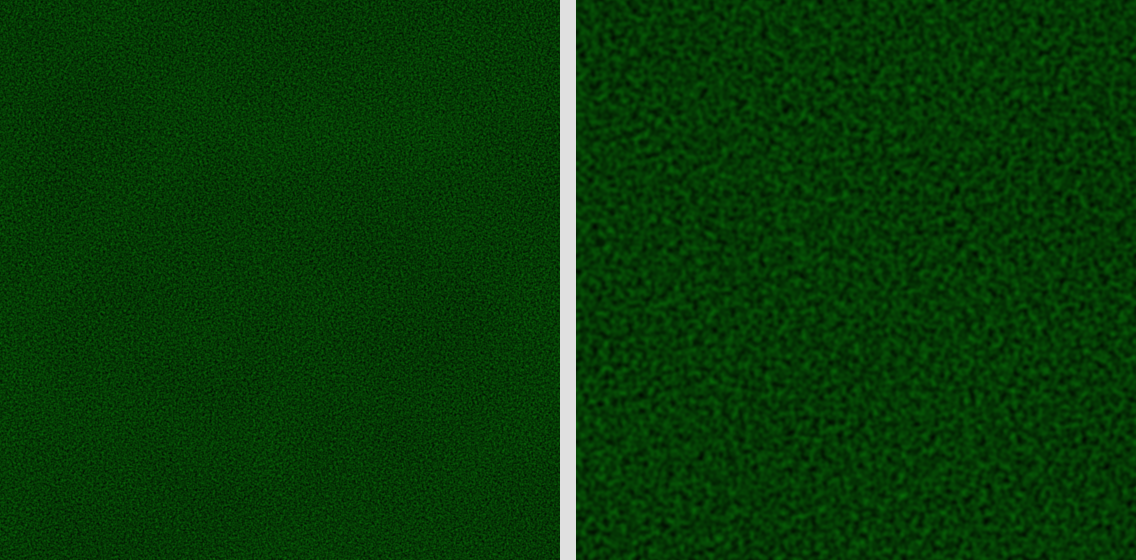
Left, the full canvas; right, a detail of the centre.
Reproduce this texture procedurally as a WebGL 1 fragment shader.

```glsl
precision highp float;

uniform vec2 u_resolution;

// Unit gradient with a random direction for each lattice cell
vec2 randomGradient(vec2 cell) {
    vec3 p = fract(cell.xyx * vec3(0.1031, 0.1030, 0.0973));
    p += dot(p, p.yzx + 33.33);
    float angle = 6.28318 * fract((p.x + p.y) * p.z);
    return vec2(cos(angle), sin(angle));
}

float gradientNoise(vec2 p) {
    vec2 cell = floor(p);
    vec2 f = p - cell;
    vec2 blend = f * f * f * (f * (f * 6.0 - 15.0) + 10.0);
    float a = dot(randomGradient(cell), f);
    float b = dot(randomGradient(cell + vec2(1.0, 0.0)), f - vec2(1.0, 0.0));
    float c = dot(randomGradient(cell + vec2(0.0, 1.0)), f - vec2(0.0, 1.0));
    float d = dot(randomGradient(cell + 1.0), f - 1.0);
    return mix(mix(a, b, blend.x), mix(c, d, blend.x), blend.y);
}

vec2 rotate(vec2 p, float angle) {
    float c = cos(angle), s = sin(angle);
    return vec2(c * p.x - s * p.y, s * p.x + c * p.y);
}

void main() {
    vec2 uv = gl_FragCoord.xy / min(u_resolution.x, u_resolution.y);

    // Fine fibres: layers turned apart so their lattices do not line up
    float fibres = 0.0;
    for (int i = 0; i < 3; i++) {
        float layer = float(i);
        vec2 p = rotate(uv, 0.47 + layer * 0.83) * (187.0 + layer * 56.0);
        fibres += gradientNoise(p + 400.0 + layer * 71.3);
    }

    // Faint broad patches of worn and fresh pile
    float patches = gradientNoise(uv * 4.0 + 17.4) + 0.6 * gradientNoise(uv * 11.0 + 53.2);

    float green = 0.226 + 0.125 * fibres + 0.022 * patches;
    green = clamp(green, 0.06, 0.42);
    gl_FragColor = vec4(green * vec3(0.078, 1.0, 0.076), 1.0);
}
```
